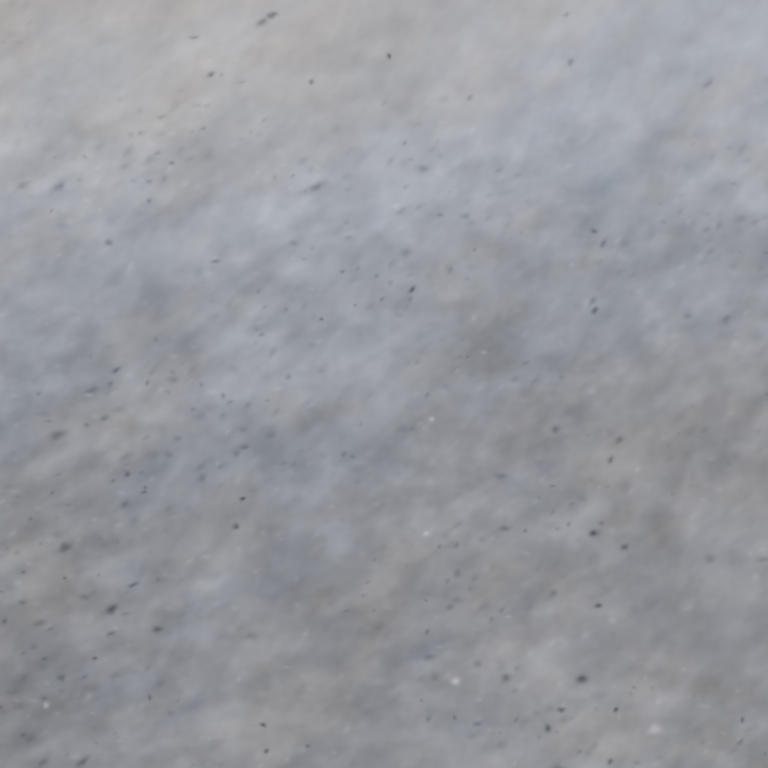
Write a Shadertoy shader that draws this texture.

```glsl
// Weathered grey stone ground: soft slanted mottling, blue and warm stains, dark pits and pale chips.

float hash(vec2 p) {
    return fract(sin(dot(p, vec2(127.1, 311.7))) * 43758.5453);
}

float noise(vec2 p) {
    vec2 cell = floor(p), f = fract(p);
    f = f * f * (3.0 - 2.0 * f);
    return mix(mix(hash(cell), hash(cell + vec2(1, 0)), f.x),
               mix(hash(cell + vec2(0, 1)), hash(cell + vec2(1, 1)), f.x), f.y);
}

// Fractal noise, centred on zero
float fbm(vec2 p) {
    float sum = 0.0, amp = 0.5;
    for (int i = 0; i < 3; i++) {
        sum += amp * (noise(p) - 0.5);
        p = mat2(1.6, 1.2, -1.2, 1.6) * p + 17.3;
        amp *= 0.5;
    }
    return sum;
}

mat2 rotation(float a) {
    return mat2(cos(a), -sin(a), sin(a), cos(a));
}

// Soft specks scattered one per grid cell; density is the share of filled cells
float specks(vec2 p, float cells, float density, float seed) {
    vec2 g = p * cells;
    g += 0.12 * vec2(noise(g * 3.0 + seed), noise(g * 3.0 + seed + 31.0));
    vec2 base = floor(g);
    float cover = 0.0;
    for (int y = -1; y <= 1; y++) {
        for (int x = -1; x <= 1; x++) {
            vec2 id = base + vec2(x, y);
            vec2 key = id + seed;
            vec2 centre = id + vec2(hash(key + 3.1), hash(key + 7.7));
            vec2 d = rotation(0.9 * (hash(key + 5.3) - 0.5)) * (g - centre);
            float size = mix(0.13, 0.28, pow(hash(key + 9.2), 2.0));
            d /= size * vec2(mix(0.9, 1.8, hash(key + 2.6)), 0.8);
            float strength = step(hash(key), density) * mix(0.3, 1.0, hash(key + 4.4));
            cover = max(cover, strength * exp(-dot(d, d) * 1.3));
        }
    }
    return cover;
}

void mainImage(out vec4 fragColor, in vec2 fragCoord) {
    vec2 uv = fragCoord / iResolution.xy;
    // Grain runs up to the right, steeper towards the bottom
    vec2 grain = rotation(0.48) * (uv + vec2(0.0, 0.12 * uv.x * (1.0 - uv.y)));
    vec2 streak = grain * vec2(0.6, 1.0);

    // Broad light from the top, with shade in the lower left and at the right edge
    float light = 0.578 + 0.098 * smoothstep(0.42, 1.02, uv.y + 0.14 * (0.5 - uv.x));
    light -= 0.026 * smoothstep(0.5, 0.0, length(uv - vec2(0.1, 0.15)));
    light -= 0.022 * smoothstep(0.4, 0.0, length((uv - vec2(0.95, 0.47)) * vec2(0.8, 1.2)));
    light += 0.075 * fbm(streak * 6.0 + 4.0);

    // Mottling from wide smudges to fine grain
    float rough = smoothstep(1.05, 0.65, uv.y);
    float mottle = 0.11 * fbm(streak * 18.0 + 9.0) + 0.13 * fbm(streak * 46.0 + 21.0);
    light += mottle * mix(0.5, 1.0, rough);
    light += 0.016 * (noise(rotation(1.0) * uv * vec2(60.0, 120.0)) - 0.5);

    // Blue band across the middle, warm dust above and brownish stains throughout
    float band = uv.y - 0.52 - 0.3 * uv.x + 0.2 * fbm(streak * 4.0 + 50.0);
    float blue = 0.75 * exp(-band * band * 16.0) + 1.0 * fbm(streak * 9.0 + 70.0);
    float warmth = 0.5 * smoothstep(0.12, 0.45, band) + 1.1 * fbm(streak * 12.0 + 90.0);
    warmth += 0.9 * fbm(streak * 30.0 + 110.0);
    float tint = clamp(0.52 + 0.5 * blue - 0.6 * warmth, 0.0, 1.3);
    vec3 color = light + mix(vec3(0.012, 0.0, -0.002), vec3(-0.014, 0.004, 0.036), tint);

    // Clustered dark smudges and small pits
    float cluster = smoothstep(-0.12, 0.22, fbm(streak * 8.0 + 33.0));
    float pitting = mix(0.35, 1.0, rough);
    color -= vec3(0.08, 0.075, 0.068) * specks(grain, 22.0, 0.55, 12.0) * cluster * pitting;
    color -= vec3(0.12, 0.115, 0.105) * specks(grain, 44.0, 0.35, 40.0) * cluster * pitting;
    color -= vec3(0.21, 0.205, 0.195) * specks(grain, 38.0, 0.04, 83.0);

    // Rare pale chips, mostly low down, and faint light flecks
    float chips = specks(grain, 34.0, 0.02, 140.0) * smoothstep(0.75, 0.3, uv.y);
    color += vec3(0.18, 0.18, 0.19) * chips;
    color += 0.04 * specks(grain, 40.0, 0.3, 190.0) * rough;

    fragColor = vec4(clamp(color, 0.0, 1.0), 1.0);
}
```
